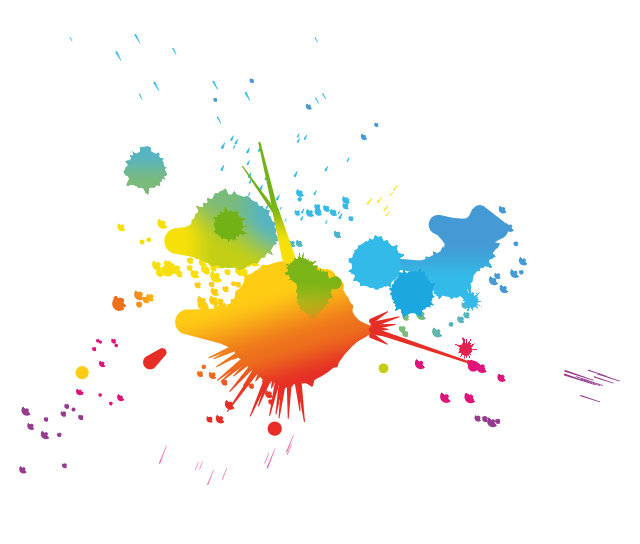
Write a Shadertoy shader that draws this background.

```glsl
const vec3 PAPER = vec3(1);
const vec3 YELLOW = vec3(.97, .88, .04);
const vec3 GOLD = vec3(1, .8, .08);
const vec3 ORANGE = vec3(.93, .44, .11);
const vec3 RED = vec3(.9, .18, .15);
const vec3 MAGENTA = vec3(.88, .08, .47);
const vec3 PURPLE = vec3(.59, .23, .56);
const vec3 LIME = vec3(.76, .81, .08);
const vec3 GREEN = vec3(.45, .7, .09);
const vec3 SAGE = vec3(.48, .73, .48);
const vec3 TEAL = vec3(.34, .71, .76);
const vec3 CYAN = vec3(.2, .73, .91);
const vec3 AZURE = vec3(.11, .66, .87);
const vec3 STEEL = vec3(.27, .6, .83);
const float FRINGE_FREQ = 9.0;
const float FRINGE = .013;

vec2 p;
vec3 col;

float hash(vec2 v) {
    return fract(sin(dot(v, vec2(12.9898, 78.233))) * 43758.5453);
}

float noise(vec2 v) {
    vec2 i = floor(v), f = fract(v);
    f = f * f * (3.0 - 2.0 * f);
    return mix(mix(hash(i), hash(i + vec2(1, 0)), f.x),
               mix(hash(i + vec2(0, 1)), hash(i + 1.0), f.x), f.y);
}

float join(float a, float b) {
    const float SOFT = .022;
    float h = max(SOFT - abs(a - b), 0.0);
    return min(a, b) - h * h / SOFT * .25;
}

float disc(float x, float y, float radius) {
    return length(p - vec2(x, y)) - radius;
}

// Disc with a spiky rim
float splat(float x, float y, float radius) {
    vec2 c = vec2(x, y), dir = (p - c) / max(length(p - c), 1e-4);
    float rim = pow(noise(dir * FRINGE_FREQ + c * 90.0), 3.0);
    return disc(x, y, radius) - FRINGE * (rim - .2);
}

// Tapered line from ends.xy to ends.zw
float stroke(vec4 ends, float ra, float rb) {
    vec2 q = p - ends.xy, ab = ends.zw - ends.xy;
    float h = clamp(dot(q, ab) / dot(ab, ab), 0.0, 1.0);
    return length(q - h * ab) - mix(ra, rb, h);
}

void paint(float d, vec3 ink) {
    col = mix(col, ink, clamp(.5 - d * iResolution.y, 0.0, 1.0));
}

// Random dashes in a box given by centre and half size
void dashes(vec4 box, int count, float size, vec2 trail, vec3 ink) {
    float d = 1.0;
    for (int i = 0; i < count; i++) {
        vec2 id = vec2(float(i) + 1.0, box.x * 31.0 + box.y * 57.0);
        vec2 at = box.xy + box.zw * (2.0 * vec2(hash(id), hash(id + 17.3)) - 1.0);
        float s = mix(.35, 1.0, hash(id + 41.7));
        d = min(d, stroke(vec4(at, at + trail * s + 1e-4), size * s, size * .35));
    }
    paint(d, ink);
}

void drops(vec4 box, int count, float size, vec3 ink) {
    dashes(box, count, size, vec2(0), ink);
}

// Thin jets leaving a centre between two angles
float jets(vec2 c, float start, float reach, vec2 angles, int count) {
    float d = 1.0;
    for (int i = 0; i < count; i++) {
        float h = hash(vec2(i, start));
        float a = mix(angles.x, angles.y, (float(i) + h) / float(count));
        vec2 dir = vec2(cos(a), sin(a));
        float tip = start + reach * hash(vec2(h, 3));
        d = min(d, stroke(vec4(c + dir * start * .9, c + dir * tip), .005, .001));
    }
    return d;
}

void mainImage(out vec4 fragColor, in vec2 fragCoord) {
    p = fragCoord / iResolution.y;
    col = PAPER;

    // Cool drops and mist
    vec3 cool = mix(TEAL, CYAN, smoothstep(.53, .62, p.y));
    drops(vec4(.57, .6, .08, .05), 18, .01, cool);
    dashes(vec4(.52, .67, .12, .08), 34, .0025, vec2(.004, .008), cool);
    dashes(vec4(.4, .86, .28, .11), 12, .002, vec2(.008, -.015), CYAN);
    drops(vec4(.58, .8, .24, .11), 5, .007, STEEL);
    drops(vec4(.92, .54, .05, .08), 14, .01, STEEL);
    drops(vec4(.81, .41, .07, .03), 10, .012, mix(SAGE, TEAL, smoothstep(.75, .83, p.x)));

    // Warm drops
    drops(vec4(.38, .51, .09, .018), 26, .013, YELLOW);
    drops(vec4(.4, .45, .04, .03), 18, .012, GOLD);
    drops(vec4(.26, .58, .05, .035), 4, .011, YELLOW);
    dashes(vec4(.71, .63, .05, .03), 6, .002, vec2(.01, .012), YELLOW);
    drops(vec4(.26, .45, .055, .012), 7, .014, mix(ORANGE, GOLD, smoothstep(.22, .31, p.x)));
    drops(vec4(.43, .28, .07, .05), 14, .011, mix(RED, ORANGE, smoothstep(.26, .32, p.y)));
    paint(disc(.505, .212, .013), RED);
    paint(disc(.151, .315, .012), GOLD);
    paint(disc(.705, .323, .009), LIME);
    paint(stroke(vec4(.276, .334, .298, .352), .013, .008), RED);

    // Magenta and purple drops and dashes
    drops(vec4(.19, .32, .045, .065), 11, .008, MAGENTA);
    drops(vec4(.11, .2, .08, .065), 11, .01, PURPLE);
    drops(vec4(.86, .29, .14, .05), 7, .012, MAGENTA);
    drops(vec4(.9, .225, .025, .007), 5, .011, PURPLE);
    dashes(vec4(1.05, .285, .06, .035), 9, .002, vec2(.06, -.02), PURPLE);
    dashes(vec4(.42, .14, .15, .04), 9, .0015, vec2(.014, .035), mix(PAPER, MAGENTA, .6));

    // Blue splashes
    float d = join(splat(.864, .547, .046), splat(.826, .497, .045));
    d = join(d, stroke(vec4(.735, .514, .826, .503), .01, .014));
    d = join(d, stroke(vec4(.806, .587, .85, .575), .018, .02));
    d = join(d, stroke(vec4(.882, .609, .917, .578), .014, .017));
    paint(join(d, splat(.867, .446, .014)), mix(CYAN, STEEL, smoothstep(.48, .56, p.y)));
    paint(splat(.691, .515, .047), mix(SAGE, CYAN, smoothstep(.18, .28, p.y + .4 * p.x - .28)));
    paint(splat(.758, .462, .04), AZURE);

    // Green splashes
    paint(splat(.268, .688, .037), mix(SAGE, TEAL, smoothstep(.66, .72, p.y)));
    d = join(splat(.425, .575, .07), splat(.462, .57, .046));
    d = join(d, stroke(vec4(.326, .557, .38, .555), .024, .032));
    vec3 ink = mix(YELLOW, LIME, smoothstep(.33, .4, p.x));
    vec3 shade = mix(SAGE, TEAL, smoothstep(.42, .49, p.x));
    paint(d, mix(ink, shade, smoothstep(.74, .84, p.y + .5 * p.x)));
    paint(splat(.42, .586, .028), GREEN);

    // Main splash with lobes and jets
    float heat = p.y - .3 * (p.x - .535);
    ink = mix(RED, ORANGE, smoothstep(.29, .37, heat));
    ink = mix(ink, GOLD, smoothstep(.36, .48, heat));
    d = join(splat(.535, .407, .116), stroke(vec4(.345, .408, .46, .395), .023, .04));
    d = join(d, stroke(vec4(.6, .39, .685, .394), .045, .006));
    paint(min(d, jets(vec2(.535, .407), .115, .09, vec2(3.5, 4.9), 22)), ink);
    paint(jets(vec2(.66, .396), .03, .06, vec2(-.6, .7), 6), RED);
    paint(stroke(vec4(.683, .394, .87, .331), .005, .002), RED);
    paint(splat(.856, .358, .014), mix(RED, MAGENTA, .5));
    paint(disc(.87, .327, .01), MAGENTA);

    // Green wash and stems
    d = join(splat(.553, .502, .026), splat(.585, .475, .027));
    d = min(join(d, splat(.573, .446, .026)), disc(.616, .48, .012));
    paint(d, mix(ink, GREEN, mix(.3, .95, smoothstep(.41, .49, p.y))));
    d = min(stroke(vec4(.477, .737, .506, .615), .002, .005),
            stroke(vec4(.506, .615, .53, .528), .006, .012));
    d = min(d, stroke(vec4(.446, .694, .505, .61), .001, .004));
    paint(d, mix(YELLOW, GREEN, smoothstep(.55, .63, p.y)));

    fragColor = vec4(col, 1);
}
```
